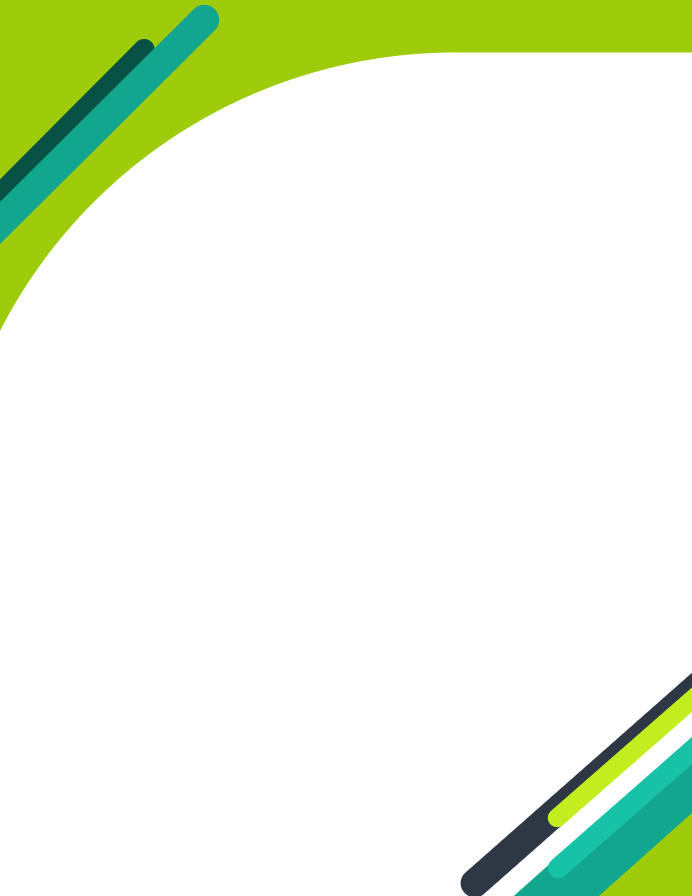
Give the GLSL for this background, as a WebGL 2 fragment shader.

```glsl
#version 300 es
precision highp float;

uniform vec2 u_resolution;
out vec4 fragColor;

// Palette
const vec3 WHITE = vec3(1.0);
const vec3 GREEN = vec3(0.62, 0.80, 0.04);
const vec3 TEAL  = vec3(0.07, 0.65, 0.56);
const vec3 PINE  = vec3(0.03, 0.32, 0.27);
const vec3 NAVY  = vec3(0.18, 0.22, 0.27);
const vec3 LIME  = vec3(0.77, 0.93, 0.12);
const vec3 MINT  = vec3(0.09, 0.76, 0.65);

// Curved page corner, in units of the canvas height
const vec2  CURVE_CENTER = vec2(0.5078, 0.3711);
const float CURVE_RADIUS = 0.5703;

// Bars: start point in xy, end point in zw, and radius
const vec4  PINE_BAR = vec4(0.1608, 0.9447, -0.0651, 0.7176);
const float PINE_RADIUS = 0.0118;
const vec4  TEAL_BAR = vec4(0.2279, 0.9779, -0.0651, 0.6862);
const float TEAL_RADIUS = 0.0167;
const vec4  NAVY_BAR = vec4(0.5299, 0.0143, 0.9115, 0.3508);
const float NAVY_RADIUS = 0.0158;
const vec4  LIME_BAR = vec4(0.6217, 0.0872, 0.9115, 0.3410);
const float LIME_RADIUS = 0.0103;
const vec4  BAND_BAR = vec4(0.5208, -0.0892, 0.9115, 0.2591);
const float BAND_RADIUS = 0.0316;
const vec4  MINT_BAR = vec4(0.6230, 0.0313, 0.9115, 0.2842);
const float MINT_RADIUS = 0.0114;

float capsule(vec2 p, vec4 bar, float radius) {
    vec2 toPoint = p - bar.xy;
    vec2 axis = bar.zw - bar.xy;
    float t = clamp(dot(toPoint, axis) / dot(axis, axis), 0.0, 1.0);
    return length(toPoint - axis * t) - radius;
}

// Negative to the right of the directed line through the bar
float rightOfLine(vec2 p, vec4 bar) {
    vec2 axis = normalize(bar.zw - bar.xy);
    return dot(p - bar.xy, vec2(-axis.y, axis.x));
}

// Region open to the right and below, with a round upper-left corner
float roundedPage(vec2 p) {
    vec2 offset = vec2(CURVE_CENTER.x - p.x, p.y - CURVE_CENTER.y);
    return length(max(offset, 0.0)) - CURVE_RADIUS;
}

// Paint a shape over the colour with a one-pixel soft edge
void paint(inout vec3 color, vec3 fill, float dist) {
    color = mix(color, fill, clamp(0.5 - dist * u_resolution.y, 0.0, 1.0));
}

void main() {
    vec2 p = gl_FragCoord.xy / u_resolution.y;
    vec3 color = GREEN;

    // Page
    paint(color, WHITE, roundedPage(p));

    // Upper left bars
    paint(color, PINE, capsule(p, PINE_BAR, PINE_RADIUS));
    paint(color, TEAL, capsule(p, TEAL_BAR, TEAL_RADIUS));

    // Lower right bars and corner
    paint(color, NAVY, capsule(p, NAVY_BAR, NAVY_RADIUS));
    paint(color, LIME, capsule(p, LIME_BAR, LIME_RADIUS));
    paint(color, GREEN, rightOfLine(p, BAND_BAR));
    paint(color, TEAL, capsule(p, BAND_BAR, BAND_RADIUS));
    paint(color, MINT, capsule(p, MINT_BAR, MINT_RADIUS));

    fragColor = vec4(color, 1.0);
}
```
